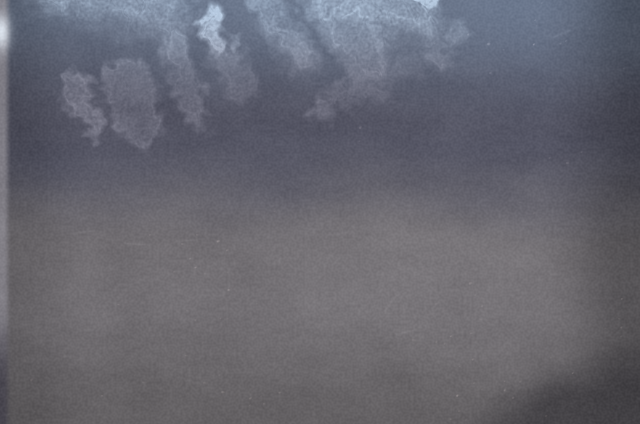
Give the GLSL for this texture, as a Shadertoy shader.

```glsl
// Dusty grey-blue glass with pale hand smudges along the top, fine specks and scratches.

float hash(vec2 cell) {
    vec3 q = fract(vec3(cell.xyx) * 0.1031);
    q += dot(q, q.yzx + 33.33);
    return fract((q.x + q.y) * q.z);
}

vec2 gradient(vec2 cell) {
    float angle = 6.2832 * hash(cell);
    return vec2(cos(angle), sin(angle));
}

// Gradient noise, roughly -0.7 to 0.7
float noise(vec2 p) {
    vec2 i = floor(p), f = fract(p);
    vec2 u = f * f * f * (f * (f * 6.0 - 15.0) + 10.0);
    vec2 e = vec2(0.0, 1.0);
    float low = mix(dot(gradient(i), f), dot(gradient(i + e.yx), f - e.yx), u.x);
    float high = mix(dot(gradient(i + e), f - e), dot(gradient(i + e.yy), f - e.yy), u.x);
    return mix(low, high, u.y);
}

float fbm(vec2 p) {
    float sum = 0.0, amp = 0.5;
    for (int i = 0; i < 4; i++) {
        sum += amp * noise(p);
        p = mat2(1.6, 1.2, -1.2, 1.6) * p + 7.3;
        amp *= 0.5;
    }
    return sum;
}

float capsule(vec2 p, vec2 a, vec2 b, float radius) {
    vec2 pa = p - a, ba = b - a;
    float t = clamp(dot(pa, ba) / max(dot(ba, ba), 1e-5), 0.0, 1.0);
    return length(pa - ba * t) - radius;
}

// Greasy print: thin interior with a brighter rim
float smear(vec2 p, vec2 a, vec2 b, float radius, float soft) {
    float d = capsule(p, a, b, radius);
    float body = 1.0 - smoothstep(-soft, soft * 0.5, d);
    return body * (0.8 + 0.35 * exp(-abs(d + soft) / 0.01));
}

float glow(vec2 p, vec2 center, vec2 size) {
    vec2 q = (p - center) / size;
    return exp(-dot(q, q));
}

// One randomly placed, randomly turned mark per cell
float marks(vec2 p, float scale, float density, float radius, float reach, float pixel) {
    vec2 cell = floor(p * scale);
    vec2 center = (cell + 0.25 + 0.5 * vec2(hash(cell + 3.1), hash(cell + 8.7))) / scale;
    float angle = 1.2 * hash(cell + 15.0) - 0.2;
    vec2 arm = reach * vec2(cos(angle), sin(angle));
    float d = capsule(p, center - arm, center + arm, radius * (0.5 + hash(cell + 21.0)));
    float shown = step(1.0 - density, hash(cell + 40.0));
    return shown * (1.0 - smoothstep(-pixel, pixel, d)) * (0.2 + 0.8 * hash(cell + 55.0));
}

vec3 backdrop(vec2 p, float aspect) {
    float y = p.y + 0.10 * fbm(p * vec2(2.0, 4.0));
    vec3 col = mix(vec3(0.390, 0.378, 0.388), vec3(0.447, 0.434, 0.450), smoothstep(0.0, 0.3, y));
    col = mix(col, vec3(0.332, 0.335, 0.392), smoothstep(0.42, 0.66, y));
    col = mix(col, vec3(0.375, 0.412, 0.485), smoothstep(0.70, 1.0, y));
    col += vec3(0.045, 0.055, 0.065) * glow(p, vec2(1.25, 1.0), vec2(0.22, 0.2));
    col += 0.03 * glow(p, vec2(1.0, 0.32), vec2(0.35, 0.22));
    // Dark margins and the shadow in the lower right corner
    col *= 1.0 - 0.26 * smoothstep(aspect - 0.24, aspect, p.x);
    col *= 1.0 - 0.14 * (1.0 - smoothstep(0.0, 0.22, p.x));
    float shadowEdge = 0.02 + 0.36 * (p.x - 1.12) + 0.05 * fbm(p * 5.0);
    float shadow = smoothstep(0.07, -0.06, p.y - shadowEdge) * smoothstep(0.98, 1.3, p.x);
    return mix(col, vec3(0.245, 0.238, 0.255), 0.75 * shadow);
}

float fingerSmears(vec2 p) {
    float m = 0.55 * smear(p, vec2(0.180, 0.80), vec2(0.216, 0.70), 0.034, 0.014);
    m = max(m, 0.42 * smear(p, vec2(0.29, 0.82), vec2(0.33, 0.71), 0.066, 0.016));
    m = max(m, 0.42 * smear(p, vec2(0.408, 0.912), vec2(0.459, 0.725), 0.037, 0.02));
    m = max(m, 0.36 * smear(p, vec2(0.533, 0.863), vec2(0.569, 0.79), 0.04, 0.024));
    m = max(m, 0.95 * smear(p, vec2(0.49, 0.95), vec2(0.522, 0.90), 0.031, 0.018));
    return max(m, 0.52 * smear(p, vec2(0.15, 1.01), vec2(0.39, 0.98), 0.08, 0.06));
}

float palmSmears(vec2 p) {
    float m = 0.5 * smear(p, vec2(0.62, 1.01), vec2(0.71, 0.855), 0.044, 0.03);
    m = max(m, 0.68 * smear(p, vec2(0.79, 1.0), vec2(0.97, 0.98), 0.085, 0.05));
    m = max(m, 0.56 * smear(p, vec2(0.82, 0.93), vec2(0.88, 0.865), 0.07, 0.04));
    m = max(m, 0.36 * smear(p, vec2(0.765, 0.735), vec2(0.805, 0.81), 0.03, 0.018));
    // Scalloped lower right rim
    for (int i = 0; i < 9; i++) {
        float t = float(i) / 8.0;
        vec2 center = vec2(0.82 + 0.25 * t, 0.775 + 0.145 * t + 0.03 * sin(float(i) * 2.4));
        m = max(m, (0.29 + 0.08 * sin(float(i))) * smear(p, center, center, 0.037, 0.022));
    }
    return max(m, 1.1 * smear(p, vec2(0.94, 1.01), vec2(1.02, 1.012), 0.026, 0.012));
}

void mainImage(out vec4 fragColor, in vec2 fragCoord) {
    float pixel = 1.0 / iResolution.y;
    vec2 p = fragCoord * pixel;
    float aspect = iResolution.x * pixel;
    vec3 col = backdrop(p, aspect);

    // Smudges with ragged outlines, mottling and fine skin ridges
    vec2 warped = p + 0.075 * vec2(fbm(p * 9.0), fbm(p * 9.0 + 31.0));
    warped += 0.022 * vec2(noise(p * 42.0), noise(p * 42.0 + 17.0));
    float smudge = max(fingerSmears(warped), palmSmears(warped));
    float ridges = noise(mat2(90.0, 55.0, -30.0, 60.0) * warped);
    float mottling = 0.92 + 0.9 * fbm(p * 13.0) + 0.35 * ridges + 0.4 * noise(p * 135.0);
    vec3 grease = mix(vec3(0.55, 0.55, 0.61), vec3(0.69, 0.76, 0.84), smoothstep(0.78, 1.0, p.y));
    col = mix(col, grease, clamp(smudge * mottling, 0.0, 1.0));
    col += vec3(0.035, 0.045, 0.055) * glow(p, vec2(0.6, 1.0), vec2(0.5, 0.15));

    // Pale frame on the left, dark toward its foot
    vec3 frame = mix(vec3(0.27, 0.26, 0.30), vec3(0.53, 0.52, 0.55), smoothstep(0.08, 0.3, p.y));
    col = mix(col, frame, 0.85 * (1.0 - smoothstep(0.008, 0.028, p.x)));
    col = mix(col, vec3(0.85, 0.88, 0.92), glow(p, vec2(0.003, 0.925), vec2(0.02, 0.04)));

    // Clustered dust, scratches, wiped haze and grain
    float cluster = smoothstep(-0.1, 0.25, fbm(p * 3.0 + 5.0));
    float dust = marks(p, 22.0, 0.1, 0.002, 0.001, pixel) + 0.7 * marks(p + 4.0, 55.0, 0.06, 0.0013, 0.001, pixel);
    float scratches = marks(p + 9.0, 8.0, 0.1, 0.0012, 0.022, 2.0 * pixel);
    col += vec3(0.20, 0.18, 0.17) * dust * cluster + 0.06 * scratches;
    col += 0.04 * fbm(p * 6.0) + 0.03 * fbm(p * vec2(9.0, 22.0));
    col += 0.036 * noise(p * 160.0) + 0.02 * noise(p * 75.0);
    fragColor = vec4(clamp(col, 0.0, 1.0), 1.0);
}
```
